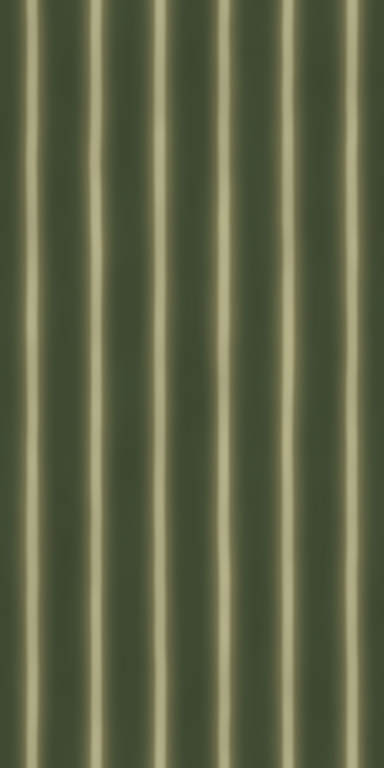
Give the GLSL for this pattern, as a Shadertoy shader.

```glsl
// Six softly glowing cream vertical stripes on a mottled dark olive ground.

const float STRIPES = 6.0;
const vec3 GROUND = vec3(0.245, 0.285, 0.197);
const vec3 OLIVE = vec3(0.52, 0.50, 0.345);
const vec3 CREAM = vec3(0.685, 0.67, 0.52);

float hash(vec2 p) {
    return fract(sin(dot(p, vec2(127.1, 311.7))) * 43758.5453);
}

// Value noise on a whole number of cells, wrapping at the canvas edges; range -1 to 1
float wrapNoise(vec2 uv, vec2 cells, float seed) {
    vec2 p = uv * cells;
    vec2 i = floor(p);
    vec2 f = fract(p);
    f = f * f * (3.0 - 2.0 * f);
    vec2 a = mod(i, cells);
    vec2 b = mod(i + 1.0, cells);
    float low = mix(hash(a + seed), hash(vec2(b.x, a.y) + seed), f.x);
    float high = mix(hash(vec2(a.x, b.y) + seed), hash(b + seed), f.x);
    return 2.0 * mix(low, high, f.y) - 1.0;
}

// Distance to the nearest stripe centre, in stripe spacings
float stripeDistance(float x, float count) {
    return abs(fract(x * count) - 0.5);
}

float glowProfile(float d, float radius) {
    return exp(-d * d / (radius * radius));
}

float coreProfile(float d, float inner, float outer) {
    return 1.0 - smoothstep(inner, outer, d);
}

void mainImage(out vec4 fragColor, in vec2 fragCoord) {
    vec2 uv = fragCoord / iResolution.xy;

    // Slight sideways drift and width change along each stripe
    float drift = 0.014 * wrapNoise(uv, vec2(6.0, 9.0), 3.0)
                + 0.005 * wrapNoise(uv, vec2(12.0, 24.0), 17.0);
    float d = stripeDistance(uv.x + drift / STRIPES, STRIPES);
    float spread = 1.0 + 0.06 * wrapNoise(uv, vec2(6.0, 7.0), 29.0);

    // Broad halo with a pale core
    vec3 color = mix(GROUND, OLIVE, glowProfile(d, 0.2 * spread));
    color = mix(color, CREAM, coreProfile(d, 0.03, 0.125 * spread));

    // Cloudy fading and faint lengthwise grain
    float wear = 0.035 * wrapNoise(uv, vec2(9.0, 10.0), 41.0)
               + 0.015 * wrapNoise(uv, vec2(24.0, 28.0), 53.0)
               + 0.012 * wrapNoise(uv, vec2(90.0, 12.0), 67.0);
    color *= 1.0 + wear;

    fragColor = vec4(color, 1.0);
}
```
